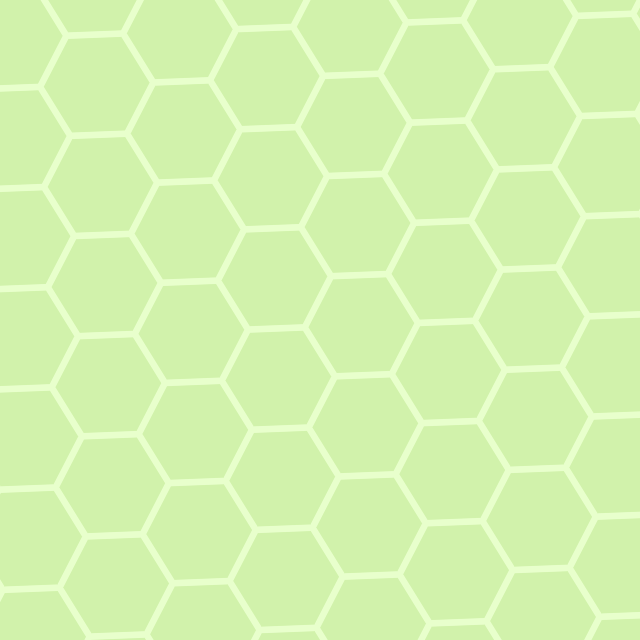
This pattern is drawn by a Shadertoy shader. Its source:

```glsl
// Pale green honeycomb of flat-topped hexagons with light outlines, tilted slightly.

// Offset from the centre of the nearest hexagon; neighbouring centres are one unit apart.
vec2 hexOffset(vec2 p) {
    vec2 period = vec2(sqrt(3.0), 1.0);
    vec2 a = mod(p + 0.5 * period, period) - 0.5 * period;
    vec2 b = mod(p, period) - 0.5 * period;
    return dot(a, a) < dot(b, b) ? a : b;
}

// Distance inward from the border of a hexagon with inradius 0.5.
float hexEdgeDistance(vec2 offset) {
    vec2 q = abs(offset);
    return 0.5 - max(q.y, dot(q, vec2(sqrt(3.0), 1.0) * 0.5));
}

void mainImage(out vec4 fragColor, in vec2 fragCoord) {
    float cellSize = 0.1566;
    float tilt = 0.0388;

    // Tilted grid, slightly narrowed across
    vec2 p = fragCoord / iResolution.y - vec2(0.5586, 0.6484);
    float c = cos(tilt), s = sin(tilt);
    p = mat2(c, -s, s, c) * p;
    p /= cellSize * vec2(0.98, 1.0);

    // Outline with an edge one pixel soft
    float pixel = 1.0 / (iResolution.y * cellSize);
    float edge = hexEdgeDistance(hexOffset(p));
    float line = 1.0 - smoothstep(-0.6 * pixel, 0.6 * pixel, edge - 0.033);

    vec3 fillColor = vec3(0.82, 0.95, 0.67);
    vec3 lineColor = vec3(0.91, 1.0, 0.80);
    fragColor = vec4(mix(fillColor, lineColor, line), 1.0);
}
```
